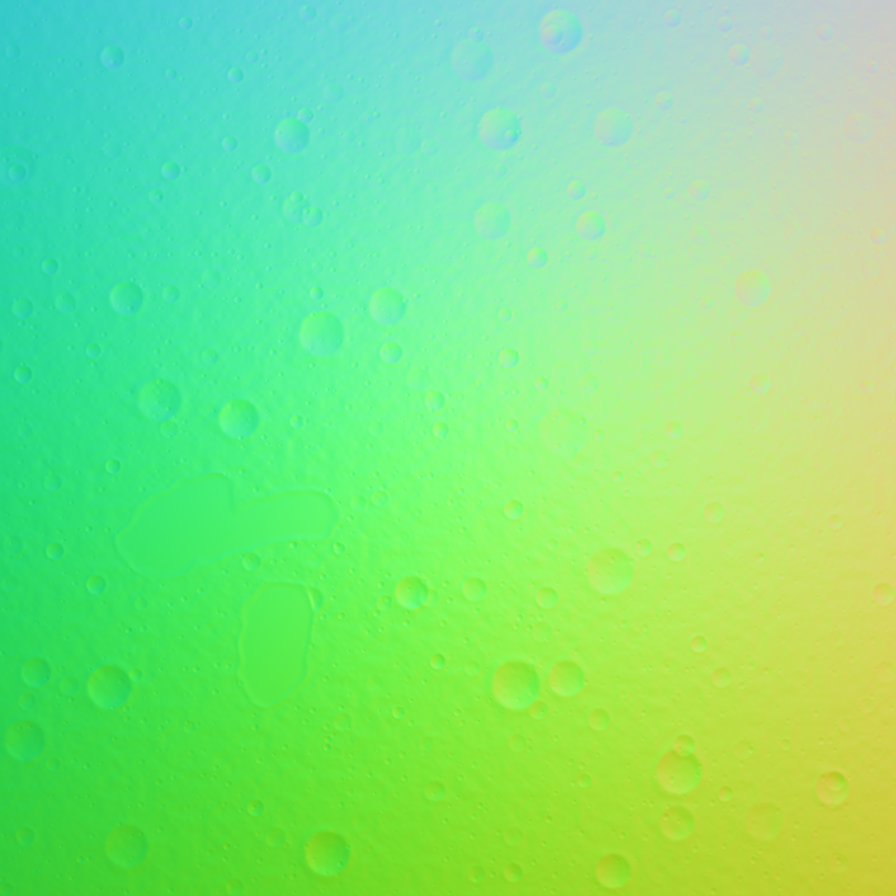
A WebGL 1 fragment shader for this texture map:

```glsl
precision highp float;
// Normal map of a cratered planet patch with a smooth lava pool, on one face of a cube sphere.
uniform vec2 u_resolution;

float hash(vec2 p) {
  return fract(sin(dot(p, vec2(127.1, 311.7))) * 43758.5453);
}

float noise(vec2 p) {
  vec2 i = floor(p), f = fract(p);
  f = f * f * (3.0 - 2.0 * f);
  return mix(mix(hash(i), hash(i + vec2(1.0, 0.0)), f.x),
             mix(hash(i + vec2(0.0, 1.0)), hash(i + vec2(1.0, 1.0)), f.x), f.y);
}

float capsule(vec2 p, vec2 a, vec2 b, float radius) {
  vec2 ab = b - a;
  float t = clamp(dot(p - a, ab) / dot(ab, ab), 0.0, 1.0);
  return length(p - a - ab * t) - radius;
}

float smoothMin(float a, float b, float k) {
  float t = clamp(0.5 + 0.5 * (b - a) / k, 0.0, 1.0);
  return mix(b, a, t) - k * t * (1.0 - t);
}

// Signed distance to the smooth pool: two upper lobes and a lower one
float poolDistance(vec2 uv) {
  float upper = smoothMin(capsule(uv, vec2(0.180, 0.396), vec2(0.222, 0.428), 0.045),
                          capsule(uv, vec2(0.240, 0.402), vec2(0.345, 0.427), 0.027), 0.015);
  float lower = capsule(uv, vec2(0.314, 0.315), vec2(0.302, 0.252), 0.039);
  float wobble = noise(uv * 28.0) + 0.5 * noise(uv * 60.0) - 0.75;
  return smoothMin(upper, lower, 0.012) + 0.013 * wobble;
}

// One layer of bowls with soft rims, scattered over a jittered grid
float craters(vec2 uv, float cells, float density, float depth) {
  vec2 p = uv * cells, cell = floor(p);
  float height = 0.0;
  for (int y = -1; y <= 1; y++) {
    for (int x = -1; x <= 1; x++) {
      vec2 id = cell + vec2(float(x), float(y));
      vec2 center = id + 0.15 + 0.7 * vec2(hash(id + cells), hash(id + cells + 37.2));
      float radius = mix(0.13, 0.27, hash(id + 71.9));
      float d = length(p - center) / radius;
      float bowl = -pow(max(1.0 - d * d, 0.0), 1.3);
      float rim = 0.22 * exp(-18.0 * (d - 1.05) * (d - 1.05));
      float strength = mix(0.25, 1.0, hash(id + 13.4)) * step(hash(id + 5.3 * cells), density);
      height += (bowl + rim) * radius * strength;
    }
  }
  return height * depth / cells;
}

float terrain(vec2 uv) {
  float pool = poolDistance(uv);
  float rough = craters(uv, 10.0, 0.4, 0.15)
              + craters(uv, 22.0, 0.3, 0.14)
              + craters(uv, 65.0, 0.45, 0.16);
  rough += 0.0007 * noise(uv * 85.0) + 0.00025 * noise(uv * 190.0);
  float shore = 0.0005 * exp(-pow(pool / 0.004, 2.0));
  return rough * smoothstep(-0.002, 0.004, pool) + shore;
}

void main() {
  vec2 uv = gl_FragCoord.xy / u_resolution;

  // Surface slope by central differences
  vec2 e = vec2(0.0013, 0.0);
  vec2 slope = vec2(terrain(uv + e.xy) - terrain(uv - e.xy),
                    terrain(uv + e.yx) - terrain(uv - e.yx)) / (2.0 * e.x);

  // Sphere direction tilted by the relief, packed into colour
  vec2 face = uv * 2.0 - 1.0;
  vec3 normal = normalize(vec3(face.x - slope.x, 1.0, face.y - slope.y));
  gl_FragColor = vec4(0.5 + 0.5 * normal, 1.0);
}
```
